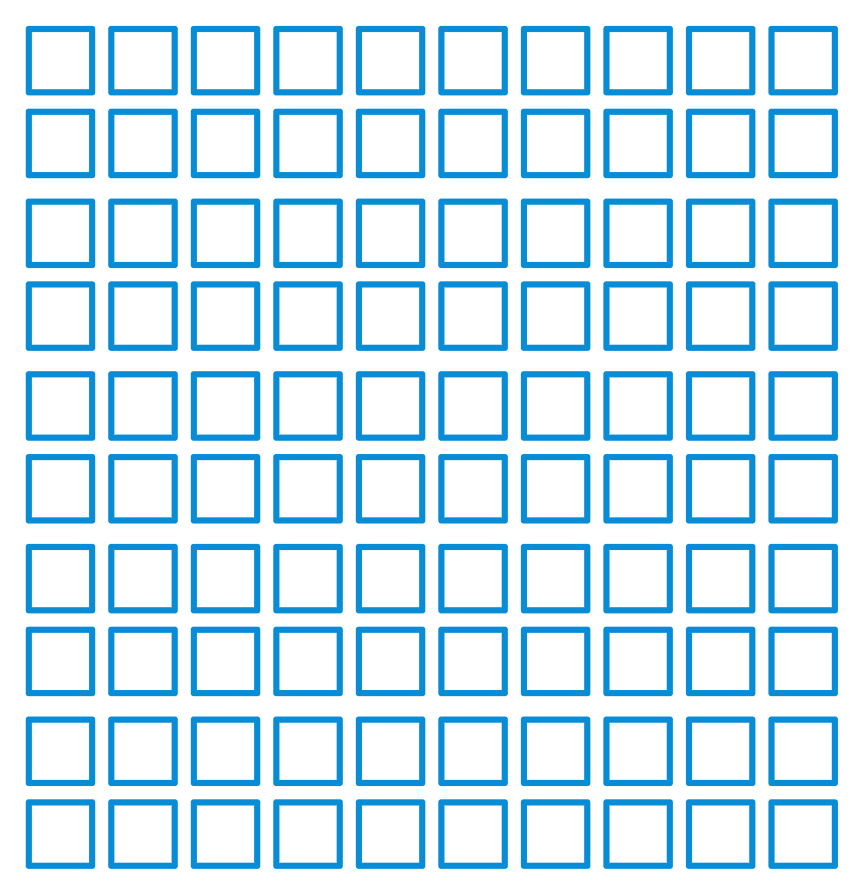
Write a WebGL 2 fragment shader that draws this pattern.

```glsl
#version 300 es
precision highp float;

uniform vec2 u_resolution;
out vec4 outColor;

// Lengths are fractions of the canvas height
const float COLUMNS = 10.0;
const float ROW_PAIRS = 5.0;
const float COLUMN_PITCH = 0.0921;
const float PAIR_PITCH = 0.1927;
const float ROW_PITCH = 0.0924;       // spacing of the two rows in a pair
const vec2 FIRST_CENTER = vec2(0.0675, 0.0677); // from the top left
const float HALF_SIDE = 0.0388;
const float LINE_WIDTH = 0.0069;
const float OUTER_RADIUS = 0.0032;
const float EDGE_PIXELS = 0.65;

const vec3 PAPER = vec3(1.0);
const vec3 BLUE = vec3(0.03, 0.55, 0.84);

float roundedBox(vec2 p, float halfSide, float radius) {
  vec2 q = abs(p) - halfSide + radius;
  return length(max(q, 0.0)) + min(max(q.x, q.y), 0.0) - radius;
}

// Outline with rounded outer corners and square inner corners
float squareFrame(vec2 p) {
  float outer = roundedBox(p, HALF_SIDE, OUTER_RADIUS);
  float inner = roundedBox(p, HALF_SIDE - LINE_WIDTH, 0.0);
  return max(outer, -inner);
}

void main() {
  vec2 p = gl_FragCoord.xy / u_resolution.y;
  p = vec2(p.x, 1.0 - p.y) - FIRST_CENTER;

  // Nearest column
  float column = clamp(floor(p.x / COLUMN_PITCH + 0.5), 0.0, COLUMNS - 1.0);
  p.x -= column * COLUMN_PITCH;

  // Nearest pair of rows, then the row within it
  float pairShift = 0.5 * ROW_PITCH;
  float pair = floor((p.y - pairShift) / PAIR_PITCH + 0.5);
  p.y -= clamp(pair, 0.0, ROW_PAIRS - 1.0) * PAIR_PITCH;
  p.y -= step(pairShift, p.y) * ROW_PITCH;

  // Smooth outline over the paper
  float edge = EDGE_PIXELS / u_resolution.y;
  float ink = 1.0 - smoothstep(-edge, edge, squareFrame(p));
  outColor = vec4(mix(PAPER, BLUE, ink), 1.0);
}
```
